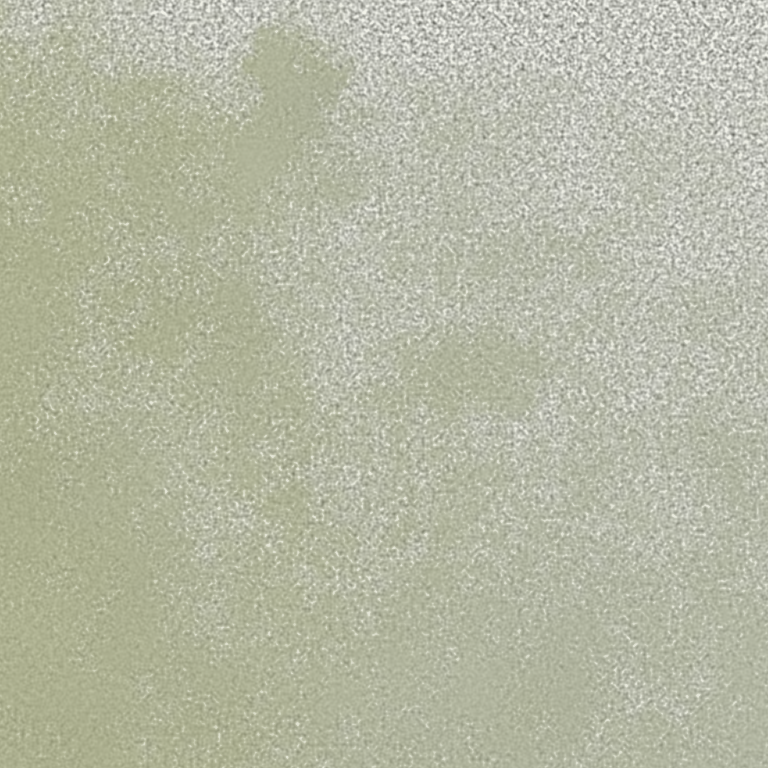
Write a WebGL 2 fragment shader that draws this texture.

```glsl
#version 300 es
precision highp float;
// Frosted, grainy olive surface: a soft colour wash from olive to grey-green,
// covered by fine pale and dark grain. Cloudy noise sets how dense the grain is,
// strongest at the upper right, with a few bare spots where the wash shows.

uniform vec2 u_resolution;
out vec4 fragColor;

const vec3 OLIVE      = vec3(0.675, 0.688, 0.560);
const vec3 GREY_GREEN = vec3(0.695, 0.710, 0.630);
const vec3 FROST      = vec3(0.775, 0.778, 0.755);
const vec3 FLECK      = vec3(0.920, 0.920, 0.875);
const float FINE_FREQ    = 215.0;  // grain cells across the canvas
const float COARSE_FREQ  = 135.0;
const float GRAIN_MIN    = 0.014;  // brightness deviation of sparse grain
const float GRAIN_MAX    = 0.122;  // brightness deviation of dense grain
const float FLECK_AMOUNT = 0.70;
const mat2 TURN = mat2(0.80, 0.60, -0.60, 0.80);

// Integer hash of a lattice point, two values in 0..1
vec2 hash2(ivec2 cell) {
  uvec2 v = uvec2(cell) * 1664525u + 1013904223u;
  v.x += v.y * 1664525u;
  v.y += v.x * 1664525u;
  v ^= v >> 16u;
  v.x += v.y * 1664525u;
  v.y += v.x * 1664525u;
  v ^= v >> 16u;
  return vec2(v >> 8u) / 16777216.0;
}

float cornerSlope(ivec2 cell, ivec2 corner, vec2 f) {
  return dot(hash2(cell + corner) * 2.0 - 1.0, f - vec2(corner));
}

// Gradient noise, roughly -0.7..0.7
float noise(vec2 p) {
  ivec2 cell = ivec2(floor(p));
  vec2 f = fract(p);
  vec2 u = f * f * f * (f * (f * 6.0 - 15.0) + 10.0);
  float low  = mix(cornerSlope(cell, ivec2(0, 0), f), cornerSlope(cell, ivec2(1, 0), f), u.x);
  float high = mix(cornerSlope(cell, ivec2(0, 1), f), cornerSlope(cell, ivec2(1, 1), f), u.x);
  return mix(low, high, u.y);
}

float clouds(vec2 p) {
  float sum = 0.0;
  float amp = 1.0;
  for (int i = 0; i < 4; i++) {
    sum += amp * noise(p);
    p = TURN * p * 2.1 + 17.3;
    amp *= 0.65;
  }
  return sum;
}

// Soft-edged ellipse, 1 at the centre
float softSpot(vec2 p, vec2 centre, vec2 radius) {
  return 1.0 - smoothstep(0.35, 1.35, length((p - centre) / radius));
}

// Density of the grain, 0..1
float grainDensity(vec2 p) {
  float diagonal = smoothstep(0.40, 0.95, 0.50 * p.x + 0.52 * p.y);
  float topBand = smoothstep(0.80, 1.0, p.y);
  float middle = softSpot(p, vec2(0.50, 0.46), vec2(0.34, 0.28));
  float density = 0.20 + 0.50 * diagonal + 0.30 * topBand + 0.16 * middle;
  density += 0.34 * clouds(p * 6.0 + 3.7) + 0.28 * noise(p * 30.0);
  density *= mix(0.50, 1.0, smoothstep(0.0, 0.30, p.x + 0.35 * p.y));

  // Bare spots with ragged outlines
  vec2 ragged = p + 0.07 * vec2(clouds(p * 12.0), clouds(p * 12.0 + 41.0));
  float bare = softSpot(ragged, vec2(0.375, 0.895), vec2(0.060, 0.085));
  bare = max(bare, softSpot(ragged, vec2(0.335, 0.810), vec2(0.065, 0.045)));
  bare = max(bare, 0.60 * softSpot(ragged, vec2(0.640, 0.520), vec2(0.110, 0.050)));
  return clamp(density, 0.06, 1.0) * (1.0 - 0.95 * bare);
}

// Fine grain with a deviation of about one
float grain(vec2 p) {
  float fine = noise(p * FINE_FREQ + 5.1);
  float coarse = noise(TURN * p * COARSE_FREQ + 71.0);
  return 3.8 * fine + 2.5 * coarse;
}

void main() {
  vec2 p = gl_FragCoord.xy / u_resolution;
  float density = grainDensity(p);
  float g = grain(p);

  // Broad colour wash
  float cool = smoothstep(0.0, 0.95, p.x + 0.22 * p.y + 0.25 * clouds(p * 3.0 + 9.0));
  vec3 colour = mix(OLIVE, GREY_GREEN, cool);
  colour += 0.018 * clouds(p * 4.0 + 23.0);
  colour = mix(colour, FROST, 0.90 * smoothstep(0.12, 0.90, density));

  // Light and dark grain, then the brightest flecks
  colour += g * mix(GRAIN_MIN, GRAIN_MAX, density);
  float fleck = smoothstep(0.9, 2.3, g) * smoothstep(0.05, 0.40, density);
  colour = mix(colour, FLECK, FLECK_AMOUNT * fleck);

  fragColor = vec4(clamp(colour, 0.0, 1.0), 1.0);
}
```
